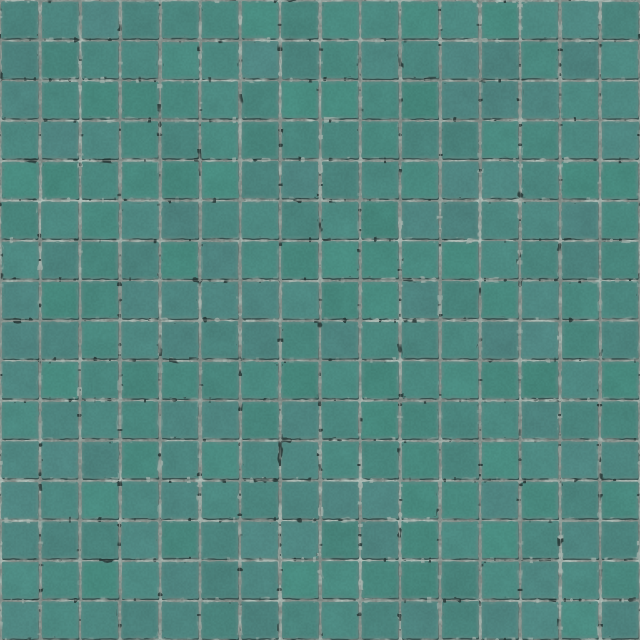
Give the GLSL for this texture, as a WebGL 1 fragment shader.

```glsl
precision highp float;
// Worn teal mosaic: a square grid of tiles with pale, shadowed grout joints.

uniform vec2 u_resolution;

#define TILES 16.0        // tiles across and down
#define JOINT 0.080       // grout width, in tile pitches
#define CORNER 0.035      // tile corner radius
#define JITTER 0.010      // placement error of each tile
#define RAGGED 0.026      // roughness of the tile edges
#define SHADOW_SHIFT vec2(0.014, -0.036)
#define TILE_COLOR vec3(0.295, 0.525, 0.495)
#define RIM_COLOR vec3(0.385, 0.535, 0.515)
#define GROUT_COLOR vec3(0.515, 0.560, 0.540)
#define PALE_COLOR vec3(0.660, 0.715, 0.690)
#define SHADOW_COLOR vec3(0.190, 0.285, 0.280)

float hash(vec2 p) {
  vec3 q = fract(vec3(p.xyx) * 0.1031);
  q += dot(q, q.yzx + 33.33);
  return fract((q.x + q.y) * q.z);
}

// Value noise over tile coordinates that wraps at the canvas border.
float noise(vec2 p, vec2 frequency, float seed) {
  vec2 period = TILES * frequency;
  p *= frequency;
  vec2 i = floor(p);
  vec2 f = fract(p);
  f = f * f * (3.0 - 2.0 * f);
  vec2 lo = mod(i, period) + seed;
  vec2 hi = mod(i + 1.0, period) + seed;
  return mix(mix(hash(lo), hash(vec2(hi.x, lo.y)), f.x),
             mix(hash(vec2(lo.x, hi.y)), hash(hi), f.x), f.y);
}

float roundedBox(vec2 p, vec2 halfSize, float radius) {
  vec2 q = abs(p) - halfSize + radius;
  return length(max(q, 0.0)) + min(max(q.x, q.y), 0.0) - radius;
}

void main() {
  vec2 p = gl_FragCoord.xy / u_resolution * TILES;
  vec2 id = floor(p);
  float soft = max(0.016, 0.7 * TILES / min(u_resolution.x, u_resolution.y));

  // Slightly misplaced tile with a ragged outline
  vec2 shift = vec2(hash(id + 11.0), hash(id + 47.0)) - 0.5;
  vec2 local = p - id - 0.5 - shift * 2.0 * JITTER;
  vec2 halfSize = vec2(0.5 - 0.5 * JOINT);
  float ragged = (noise(p, vec2(9.0), 5.0) - 0.5) * RAGGED;
  float tileDist = roundedBox(local, halfSize, CORNER) + ragged;
  float shadowDist = roundedBox(local - SHADOW_SHIFT, halfSize, CORNER) + ragged;
  float tile = 1.0 - smoothstep(-soft, soft, tileDist);
  float shadow = 1.0 - smoothstep(-soft, soft, shadowDist);

  // Glaze: tone per tile, broad clouds, fine grain and a paler rim
  float tone = hash(id + 83.0) - 0.5;
  float cloud = noise(p, vec2(3.0), 131.0) - 0.5;
  float grain = noise(p, vec2(24.0), 211.0) - 0.5;
  vec3 glaze = TILE_COLOR * (1.0 + 0.07 * tone + 0.05 * cloud + 0.055 * grain);
  glaze += vec3(0.016, -0.010, 0.006) * (hash(id + 29.0) - 0.5) * 2.0;
  float rim = smoothstep(-0.10, -0.005, tileDist);
  glaze = mix(glaze, RIM_COLOR, rim * (0.30 + 0.45 * noise(p, vec2(6.0), 307.0)));

  // Grout: gritty grey with pale deposits, mostly in the level joints
  float level = smoothstep(0.41, 0.47, abs(local.y));
  float deposit = smoothstep(0.35, 0.80, noise(p, vec2(4.0), 401.0));
  float patchy = smoothstep(0.45, 0.75, noise(p, vec2(0.5), 457.0));
  float pale = deposit * (0.30 + 0.35 * level + 0.35 * patchy);
  vec3 grout = mix(GROUT_COLOR, PALE_COLOR, pale);
  grout *= 1.0 + 0.16 * (noise(p, vec2(20.0), 503.0) - 0.5);

  // Broken shadow beneath the lower and right edges
  float broken = smoothstep(0.15, 0.65, noise(p, vec2(5.0), 601.0));
  float below = 1.0 - smoothstep(-0.46, -0.40, local.y);
  float depth = mix(0.50, 0.92, below) * mix(0.35, 1.0, broken);
  grout = mix(grout, SHADOW_COLOR, shadow * depth);

  vec3 color = mix(grout, glaze, tile);

  // Wear along the edges: pale chips and dark pits
  float edge = 1.0 - smoothstep(0.015, 0.050, abs(tileDist));
  float chip = smoothstep(0.72, 0.88, noise(p, vec2(7.0), 701.0));
  float pit = smoothstep(0.80, 0.93, noise(p, vec2(8.0), 809.0));
  color = mix(color, PALE_COLOR, edge * chip * (0.25 + 0.45 * patchy));
  color = mix(color, SHADOW_COLOR * 0.65, edge * pit * 0.8);

  gl_FragColor = vec4(color, 1.0);
}
```
